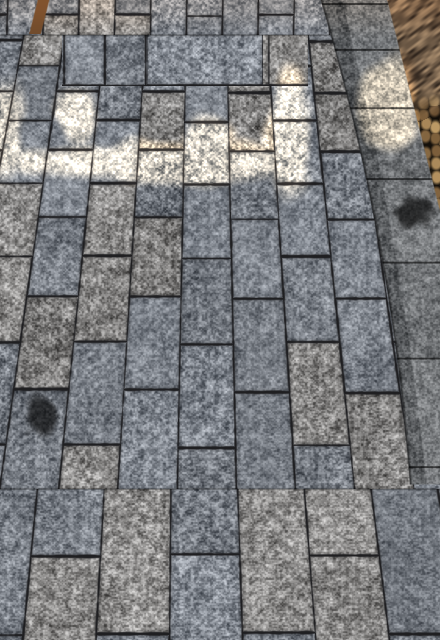
Reproduce this texture procedurally as a Shadertoy shader.

```glsl
// Granite paver steps in perspective, with a stone curb and dappled sunlight.

float hash(vec2 p) { return fract(sin(dot(p, vec2(127.1, 311.7))) * 43758.5453); }

float noise(vec2 p) {
    vec2 i = floor(p), f = fract(p);
    f = f * f * (3.0 - 2.0 * f);
    return mix(mix(hash(i), hash(i + vec2(1, 0)), f.x),
               mix(hash(i + vec2(0, 1)), hash(i + vec2(1, 1)), f.x), f.y);
}

// 1 at the centre of an ellipse, 0 on its rim
float blob(vec2 p, vec2 centre, vec2 radius) { return 1.0 - length((p - centre) / radius); }

// Distance to the nearest whole number
float toJoint(float t) { return 0.5 - abs(fract(t) - 0.5); }

// Speckled stone brightness, centred on zero
float grain(vec2 p) {
    return 0.16 * (noise(p * 85.0) - 0.5) + 0.25 * (noise(p * 230.0) - 0.5)
         + 0.20 * (noise(p * 410.0 + 7.0) - 0.5) + 0.08 * (noise(p * 14.0) - 0.5);
}

vec3 pavers(vec2 p, float px) {
    // Main flight: columns widen and rows lengthen toward the viewer
    float width = 0.0612 + 0.041 * p.y, left = 0.292 - 0.02 * p.y;
    float row = 11.25 - pow(width, -1.5) / 4.512;
    float rowLength = 73.4 * pow(width, 2.5);
    float flight = 0.0;
    if (p.y > 0.764) {          // lower step
        width = 0.1042 + 0.044 * (p.y - 0.764);
        left = 0.267 - 0.01 * (p.y - 0.764);
        rowLength = 0.234;
        row = (p.y - 0.870) / rowLength;
        flight = 20.0;
    } else if (p.y < 0.055) {   // upper step
        width = 0.056;
        rowLength = 0.08;
        row = (p.y - 0.023) / rowLength;
        flight = 40.0;
    }
    float column = (p.x - left) / width;
    float columnId = floor(column);
    row += 0.5 * mod(columnId, 2.0) + 0.05 * (hash(vec2(columnId, flight)) - 0.5);
    vec2 id = vec2(columnId, floor(row) + flight);
    float side = toJoint(column) * width;
    float end = toJoint(row) * rowLength;

    // Header course along the top edge, with one long slab
    if (p.y > 0.055 && p.y < 0.134 && abs(p.x - 0.289) < 0.192) {
        column = (p.x - 0.292) / 0.064;
        id = vec2(floor(column), 70.0);
        side = toJoint(column) * 0.064;
        if (abs(p.x - 0.320) < 0.091) {
            id.x = 9.0;
            side = 0.091 - abs(p.x - 0.320);
        }
        end = 0.134 - p.y;
    }

    float tone = hash(id + 3.0);
    vec3 stone = mix(vec3(0.47, 0.49, 0.52), vec3(0.53, 0.525, 0.52), step(0.72, tone));
    stone *= 0.94 + 0.15 * hash(id + 11.0);
    stone += grain(p) * (0.85 + 0.5 * tone);

    // Joints of uneven thickness, with worn rims
    float wobble = 0.0012 * (noise(p * 110.0) - 0.5);
    float sideGap = 0.0008 + 0.0010 * hash(id + 5.0);
    float endGap = 0.0010 + 0.0018 * hash(id + 8.0);
    float gap = min(side - sideGap, end - endGap) + wobble;
    stone *= 0.86 + 0.14 * smoothstep(0.0, 0.006, gap);
    stone = mix(vec3(0.12, 0.12, 0.13), stone, smoothstep(-px, px, gap));

    // Step edges
    float edge = min(abs(p.y - 0.764), abs(p.y - 0.055));
    return stone * (0.68 + 0.32 * smoothstep(0.0, 0.003, edge));
}

// Pebbles and dry straw beside the curb
vec3 ground(vec2 p) {
    vec2 q = p * vec2(58.0, 48.0);
    float nearest = 2.0, tint = 0.0;
    for (int k = 0; k < 9; k++) {
        vec2 cell = floor(q) + vec2(k % 3 - 1, k / 3 - 1);
        vec2 seed = cell + 0.2 + 0.6 * vec2(hash(cell), hash(cell + 17.0));
        float d = length(q - seed);
        if (d < nearest) { nearest = d; tint = hash(cell + 31.0); }
    }
    vec3 pebble = mix(vec3(0.42, 0.31, 0.19), vec3(0.80, 0.66, 0.44), tint);
    pebble *= 1.0 - 0.85 * smoothstep(0.3, 0.65, nearest);
    float strand = noise(mat2(0.8, 0.6, -0.6, 0.8) * p * vec2(60.0, 240.0));
    vec3 straw = mix(vec3(0.18, 0.14, 0.11), vec3(0.66, 0.55, 0.43), strand);
    return mix(straw, pebble, smoothstep(0.13, 0.19, p.y));
}

void mainImage(out vec4 fragColor, in vec2 fragCoord) {
    float px = 1.0 / iResolution.y;
    vec2 p = fragCoord * px;
    p.y = 1.0 - p.y;
    vec3 color = pavers(p, px);

    // Curb: side face, top face and the ground behind it
    float foot = 0.501 + 0.295 * p.y - 0.146 * p.y * p.y;
    float rim = 0.534 + 0.25 * p.y - 0.10 * p.y * p.y;
    float back = 0.605 + 0.25 * p.y;
    float block = (sqrt(0.00663 + 0.0392 * (p.y - 0.078)) - 0.0814) / 0.0196;
    float onTop = smoothstep(rim - px, rim + px, p.x);
    vec3 curb = mix(vec3(0.35, 0.36, 0.37), vec3(0.45, 0.46, 0.47), onTop);
    curb += 0.8 * grain(p + 3.0) + 0.06 * (hash(vec2(floor(block), 2.0)) - 0.5);
    float seam = toJoint(block) * (0.08 + 0.02 * block);
    curb *= 0.4 + 0.6 * smoothstep(0.0005, 0.0025, seam);
    curb *= 0.45 + 0.55 * smoothstep(0.0, 0.005, p.x - foot);
    curb = mix(curb, ground(p), smoothstep(back - px, back + px, p.x));
    float curbMask = smoothstep(foot - px, foot + px, p.x) * (1.0 - smoothstep(0.757 - px, 0.757 + px, p.y));
    color = mix(color, curb, curbMask);

    // Dark stains
    float stain = max(blob(p, vec2(0.063, 0.647), vec2(0.032, 0.042)),
                      blob(p, vec2(0.647, 0.329), vec2(0.038, 0.03)));
    color *= 1.0 - 0.65 * smoothstep(0.0, 0.5, stain + 0.5 * (noise(p * 75.0) - 0.5));

    // Wooden stake at the upper left
    float stake = abs(p.x - 0.068 + 0.25 * p.y) - 0.009;
    color = mix(color, vec3(0.43, 0.29, 0.17), (1.0 - smoothstep(-px, px, stake)) * step(p.y, 0.053));

    // Sunlight through leaves
    float sun = blob(p, vec2(0.24, 0.253), vec2(0.27, 0.042));
    sun = max(sun, blob(p, vec2(0.0, 0.20), vec2(0.045, 0.11)));
    sun = max(sun, blob(p, vec2(0.123, 0.18), vec2(0.045, 0.06)));
    sun = max(sun, blob(p, vec2(0.32, 0.23), vec2(0.05, 0.065)));
    sun = max(sun, blob(p, vec2(0.45, 0.20), vec2(0.045, 0.12)));
    sun = max(sun, blob(p, vec2(0.605, 0.165), vec2(0.06, 0.09)));
    float lit = smoothstep(0.0, 0.5, sun + 0.45 * (noise(p * 24.0) - 0.5));
    color *= mix(vec3(1.0), vec3(1.85, 1.72, 1.53), lit);
    color *= mix(vec3(1.18, 1.12, 1.06), vec3(1.0), smoothstep(0.0, 0.07, p.y));

    fragColor = vec4(clamp(color, 0.0, 1.0), 1.0);
}
```
